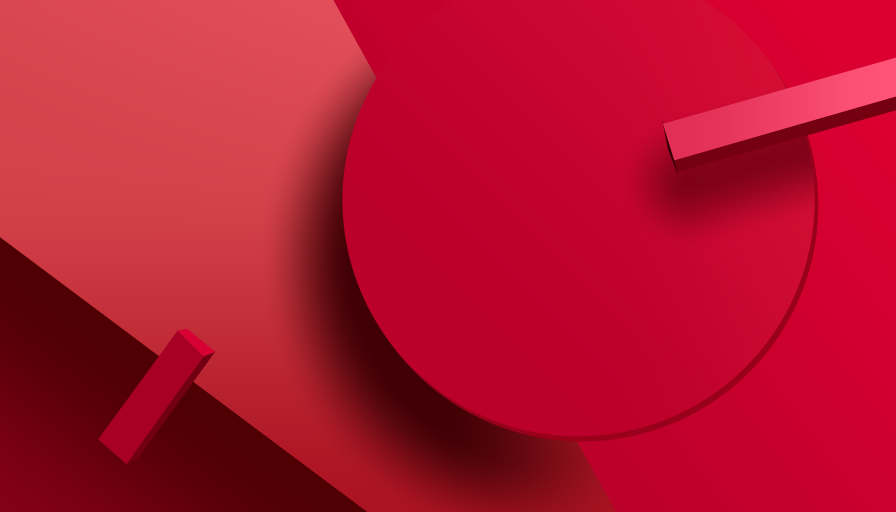
Write a Shadertoy shader that draws this background.

```glsl
// Layered red paper panels with a large raised disc, a long bar and a small block.
// Flat faces are convex quads and half planes, tinted by gradients;
// soft shadows come from blurred distances to an offset circle and a segment.

// Signed distance to the line a-b, positive on its left side.
float lineSide(vec2 p, vec2 a, vec2 b) {
    vec2 e = normalize(b - a);
    return dot(p - a, vec2(-e.y, e.x));
}

// Approximate distance to a convex quad with clockwise corners.
float quad(vec2 p, vec2 a, vec2 b, vec2 c, vec2 d) {
    return max(max(lineSide(p, a, b), lineSide(p, b, c)),
               max(lineSide(p, c, d), lineSide(p, d, a)));
}

float segment(vec2 p, vec2 a, vec2 b) {
    vec2 e = b - a;
    return length(p - a - e * clamp(dot(p - a, e) / dot(e, e), 0.0, 1.0));
}

// Antialiased coverage, one pixel wide.
float fill(float d) {
    return clamp(0.6 - d * iResolution.y, 0.0, 1.0);
}

void mainImage(out vec4 fragColor, in vec2 fragCoord) {
    vec2 p = fragCoord / iResolution.y;

    // Right panel, brightest in the upper right
    float glow = smoothstep(0.9, 2.5, p.x + 0.75 * p.y);
    vec3 color = mix(vec3(0.72, 0.0, 0.16), vec3(0.86, 0.0, 0.19), glow);

    // Salmon panel with the shadow of the disc
    vec3 salmon = mix(vec3(0.67, 0.07, 0.13), vec3(0.83, 0.26, 0.29),
                      smoothstep(-0.05, 0.7, p.y));
    salmon += vec3(0.07, 0.06, 0.08) * smoothstep(0.5, 1.6, p.y + 0.6 * p.x - 0.1)
            * smoothstep(0.4, 1.0, p.y);
    float discShadow = smoothstep(0.11, -0.08, length(p - vec2(1.073, 0.493)) - 0.461);
    discShadow *= smoothstep(1.3, 0.85, p.x);
    salmon = mix(salmon, vec3(0.25, 0.0, 0.02), discShadow);
    color = mix(color, salmon, fill(-lineSide(p, vec2(1.203, 0.0), vec2(0.651, 1.0))));

    // Dark corner, redder away from its edge
    float corner = lineSide(p, vec2(0.0, 0.5365), vec2(0.717, 0.0));
    vec3 dark = mix(vec3(0.31, 0.0, 0.01), vec3(0.52, 0.0, 0.09),
                    smoothstep(0.03, 0.45, -corner));
    color = mix(color, dark, fill(corner));

    // Disc: rim first, then the face with the shadow of the bar
    vec2 center = vec2(1.130, 0.609);
    float rim = length(p - center - vec2(0.007, -0.010)) - 0.461;
    color = mix(color, vec3(0.60, 0.0, 0.10), fill(rim));
    vec3 face = mix(vec3(0.735, 0.0, 0.165), vec3(0.82, 0.035, 0.20),
                    smoothstep(1.3, 2.5, p.x + p.y));
    face += vec3(0.02, 0.02, 0.01) * smoothstep(1.2, 1.6, p.x);
    float barShadow = segment(p, vec2(1.345, 0.645), vec2(1.65, 0.73));
    face = mix(face, vec3(0.42, 0.0, 0.07), 0.8 * smoothstep(0.14, 0.0, barShadow));
    color = mix(color, face, fill(length(p - center) - 0.461));

    // Long bar: underside, end and lit top
    vec2 nearTop = vec2(1.295, 0.758);
    vec2 nearMid = vec2(1.317, 0.687);
    vec2 nearLow = vec2(1.322, 0.664);
    vec2 farMid = vec2(1.9, 0.855);
    color = mix(color, vec3(0.46, 0.0, 0.06),
                fill(quad(p, nearMid, farMid, vec2(1.9, 0.827), nearLow)));
    color = mix(color, vec3(0.20, 0.0, 0.02),
                fill(quad(p, nearTop, nearMid, nearLow, vec2(1.305, 0.708))));
    vec3 barTop = mix(vec3(0.88, 0.18, 0.33), vec3(1.0, 0.33, 0.47),
                      smoothstep(1.28, 1.78, p.x));
    color = mix(color, barTop, fill(quad(p, nearTop, vec2(1.9, 0.930), farMid, nearMid)));

    // Small block: shaded side, bright end and front
    vec2 topLeft = vec2(0.347, 0.354);
    vec2 topRight = vec2(0.397, 0.304);
    vec2 backRight = vec2(0.420, 0.313);
    vec2 bottom = vec2(0.247, 0.094);
    color = mix(color, vec3(0.45, 0.0, 0.07),
                fill(quad(p, topRight, backRight, vec2(0.269, 0.105), bottom)));
    color = mix(color, vec3(0.84, 0.0, 0.20),
                fill(quad(p, topLeft, vec2(0.365, 0.358), backRight, topRight)));
    color = mix(color, vec3(0.66, 0.0, 0.14),
                fill(quad(p, vec2(0.192, 0.142), topLeft, topRight, bottom)));

    fragColor = vec4(color, 1.0);
}
```
